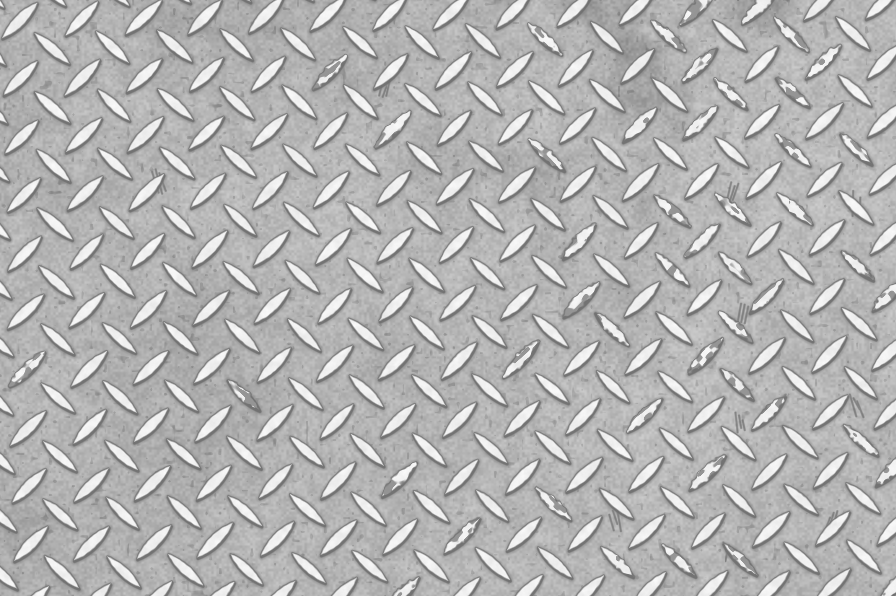
Give the GLSL for this texture, as a Shadertoy shader.

```glsl
// Worn steel tread plate: two interleaved grids of raised pointed lozenges,
// leaning opposite ways, on a slightly turned lattice. Each lozenge is a lens
// distance field with a dark skirt; noise adds grain, stains, dents and scratches.

// Lengths are in canvas heights
const vec2  PITCH       = vec2(0.1035, 0.0977);
const vec2  ORIGIN      = vec2(0.0353, 0.8686);
const float GRID_TURN   = 0.020;
const vec2  RISING_LENS  = vec2(0.0400, 0.0084);  // half length, half width
const vec2  FALLING_LENS = vec2(0.0375, 0.0073);
const float LEAN        = 0.765;
const float JITTER      = 0.0022;
const float RIM_WIDTH   = 0.0024;
const float SKIRT_WIDTH = 0.0085;
const vec2  SKIRT_SHIFT = vec2(0.0006, -0.0024);
const float SCRATCH_CELL = 0.19;

const vec3 PLATE  = vec3(0.712);
const vec3 SKIRT  = vec3(0.52);
const vec3 RIM    = vec3(0.43);
const vec3 BRIGHT = vec3(0.945);
const vec3 GOUGE  = vec3(0.40);

float hash(vec2 p) {
    vec3 q = fract(vec3(p.xyx) * 0.1031);
    q += dot(q, q.yzx + 33.33);
    return fract((q.x + q.y) * q.z);
}

float noise(vec2 p) {
    vec2 i = floor(p), f = fract(p);
    f = f * f * (3.0 - 2.0 * f);
    return mix(mix(hash(i), hash(i + vec2(1, 0)), f.x),
               mix(hash(i + vec2(0, 1)), hash(i + vec2(1, 1)), f.x), f.y);
}

float fbm(vec2 p) {
    float sum = 0.0, amp = 0.5;
    for (int i = 0; i < 4; i++) {
        sum += amp * noise(p);
        p = mat2(1.6, 1.2, -1.2, 1.6) * p + 7.3;
        amp *= 0.5;
    }
    return sum / 0.9375;
}

mat2 turn(float a) { return mat2(cos(a), -sin(a), sin(a), cos(a)); }

// Signed distance to a pointed lens lying along x
float lensDistance(vec2 p, vec2 halfSize) {
    p = abs(p);
    float r = dot(halfSize, halfSize) / (2.0 * halfSize.y);
    float drop = r - halfSize.y;
    if ((p.x - halfSize.x) * drop > p.y * halfSize.x)
        return length(p - vec2(halfSize.x, 0.0));
    return length(p + vec2(0.0, drop)) - r;
}

float segmentDistance(vec2 p, vec2 halfSpan) {
    float t = clamp(dot(p, halfSpan) / dot(halfSpan, halfSpan), -1.0, 1.0);
    return length(p - halfSpan * t);
}

// Bare metal: broad tone, stains gathering at the upper right, grain and pits
vec3 plateColor(vec2 p) {
    float stainZone = smoothstep(0.5, 1.2, p.x) * smoothstep(0.35, 0.95, p.y);
    float stain = smoothstep(0.48, 0.72, fbm(p * 7.0 + 3.0));
    float tone = 0.07 * (fbm(p * 3.0) - 0.5) + 0.09 * (fbm(p * 38.0) - 0.5);
    tone += 0.09 * (noise(p * 230.0) - 0.5) + 0.018 * (p.x - 0.75);
    tone -= stain * (0.02 + 0.09 * stainZone) * (0.5 + fbm(p * 60.0));
    tone -= 0.10 * smoothstep(0.80, 0.95, noise(p * 130.0 + 19.0));
    return PLATE + tone;
}

// Sparse bundles of short, nearly upright scratches
float scratches(vec2 p, float px) {
    vec2 id = floor(p / SCRATCH_CELL);
    vec2 local = (fract(p / SCRATCH_CELL) - 0.5) * SCRATCH_CELL;
    float mark = 0.0;
    for (int i = 0; i < 3; i++) {
        vec2 seed = id + 31.0 * float(i);
        vec2 offset = vec2(hash(id + 5.0) - 0.5, hash(id + 9.0) - 0.5) * 0.08;
        offset += vec2(float(i) * 0.006, 0.012 * hash(seed));
        vec2 span = vec2(0.012 * (hash(id + 2.0) - 0.5), 0.008 + 0.014 * hash(seed + 3.0));
        float d = segmentDistance(local - offset, span);
        mark = max(mark, 1.0 - smoothstep(0.0003, 0.0015 + px, d));
    }
    return mark * step(hash(id + 17.0), 0.08 + 0.3 * smoothstep(0.4, 1.4, p.x));
}

void mainImage(out vec4 fragColor, in vec2 fragCoord) {
    float px = 1.0 / iResolution.y;
    vec2 p = fragCoord * px;
    vec3 color = plateColor(p);
    color = mix(color, GOUGE, 0.65 * scratches(p, px));

    for (int k = 0; k < 2; k++) {
        bool rising = k == 0;
        vec2 grid = turn(GRID_TURN) * (p - ORIGIN) / PITCH - 0.5 * float(k);
        vec2 id = round(grid);
        vec2 seed = id + 40.0 + 57.0 * float(k);
        vec2 local = (grid - id) * PITCH;
        local += JITTER * (vec2(hash(seed), hash(seed + 8.0)) - 0.5);
        float lean = (rising ? LEAN : -LEAN) + 0.06 * (hash(seed + 4.0) - 0.5);
        vec2 size = (rising ? RISING_LENS : FALLING_LENS) * (0.96 + 0.08 * hash(seed + 6.0));
        vec2 q = turn(lean) * local;

        // Damage grows more common toward the right
        float worn = step(hash(seed + 12.0), 0.03 + 0.32 * smoothstep(0.4, 1.5, p.x));
        float ragged = (noise(p * 150.0) - 0.5) * mix(0.0012, 0.005, worn);
        float d = lensDistance(q, size) + ragged;
        float below = lensDistance(turn(lean) * (local - SKIRT_SHIFT), size);

        // Soft skirt, dark rim heavier underneath, then the polished top
        color = mix(color, SKIRT, 0.80 * (1.0 - smoothstep(0.0, SKIRT_WIDTH, below)));
        float rim = 1.0 - smoothstep(RIM_WIDTH * 0.5, RIM_WIDTH + px, min(d + 0.0006, below));
        color = mix(color, RIM, 0.85 * rim);
        vec3 top = BRIGHT + 0.09 * (fbm(p * 90.0) - 0.5);
        float dent = smoothstep(0.57, 0.70, noise(q * vec2(75.0, 140.0) + seed * 3.7));
        top = mix(top, GOUGE + 0.12, 0.85 * worn * dent);
        color = mix(color, top, 1.0 - smoothstep(-px, px, d));
    }
    fragColor = vec4(clamp(color, 0.0, 1.0), 1.0);
}
```
